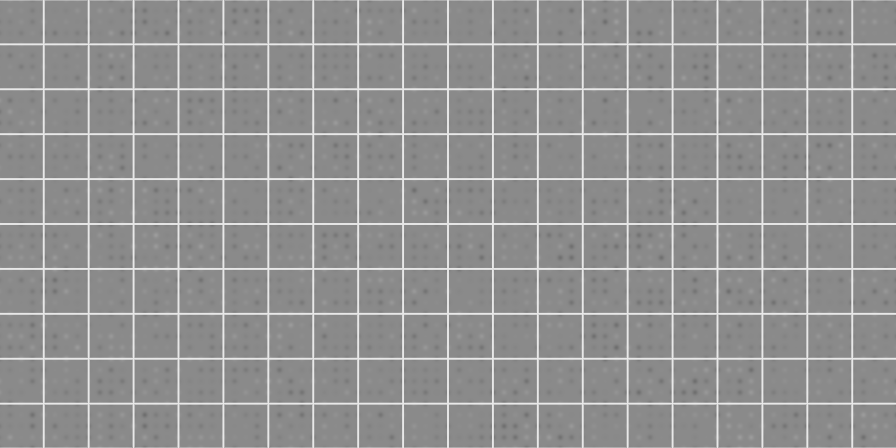
Reproduce this pattern procedurally as a Shadertoy shader.

```glsl
// Grey square tiles divided by thin pale grout lines, centred on the canvas.
// Each tile carries a 4 x 4 lattice of soft specks, darker or lighter at random;
// lines use exact box coverage so they stay smooth at any size.

const float TILE = 0.10026;         // tile pitch, in canvas heights
const float LINE_WIDTH = 0.0043;    // grout width, in canvas heights
const float SPECKS_PER_TILE = 4.0;
const float SPECK_RADIUS = 0.17;    // in speck pitches

const vec3 TILE_COLOR = vec3(0.54);
const vec3 LINE_COLOR = vec3(0.91);

// Integer hash of a lattice point, returned in 0..1
float hash(ivec2 cell, uint seed) {
    uvec2 q = uvec2(cell) * uvec2(1597u, 3813u);
    uint n = (q.x ^ (q.y << 9)) + seed * 7919u;
    n = (n ^ (n >> 15)) * 73471u;
    n = (n ^ (n >> 13)) * 91193u;
    n ^= n >> 16;
    return float(n & 65535u) / 65535.0;
}

// Share of a pixel-wide box covered by a line centred at distance zero
vec2 lineCoverage(vec2 dist, float width, float pixel) {
    vec2 upper = min(dist + 0.5 * pixel, vec2(0.5 * width));
    vec2 lower = max(dist - 0.5 * pixel, vec2(-0.5 * width));
    return clamp((upper - lower) / pixel, 0.0, 1.0);
}

// Grout along both axes, repeated at the given pitch
float grid(vec2 p, float pitch, float width, float pixel) {
    vec2 dist = p - pitch * round(p / pitch);
    vec2 cover = lineCoverage(dist, width, pixel);
    return max(cover.x, cover.y);
}

// Signed brightness offset of the nearest speck
float specks(vec2 p, float pitch, float radius) {
    vec2 q = p / pitch;
    vec2 id = round(q);
    vec2 offset = (q - id) / radius;
    float falloff = exp(-0.5 * dot(offset, offset));
    float tone = mix(-0.11, 0.075, hash(ivec2(id), 1u));
    float tileStrength = mix(0.45, 1.0, hash(ivec2(floor(id / SPECKS_PER_TILE)), 2u));
    return tone * tileStrength * falloff;
}

void mainImage(out vec4 fragColor, in vec2 fragCoord) {
    float pixel = 1.0 / iResolution.y;
    vec2 p = (fragCoord - 0.5 * iResolution.xy) * pixel;

    // Tile surface
    vec3 color = TILE_COLOR + specks(p, TILE / SPECKS_PER_TILE, SPECK_RADIUS);

    // Grout on top
    color = mix(color, LINE_COLOR, grid(p, TILE, LINE_WIDTH, pixel));

    fragColor = vec4(color, 1.0);
}
```
